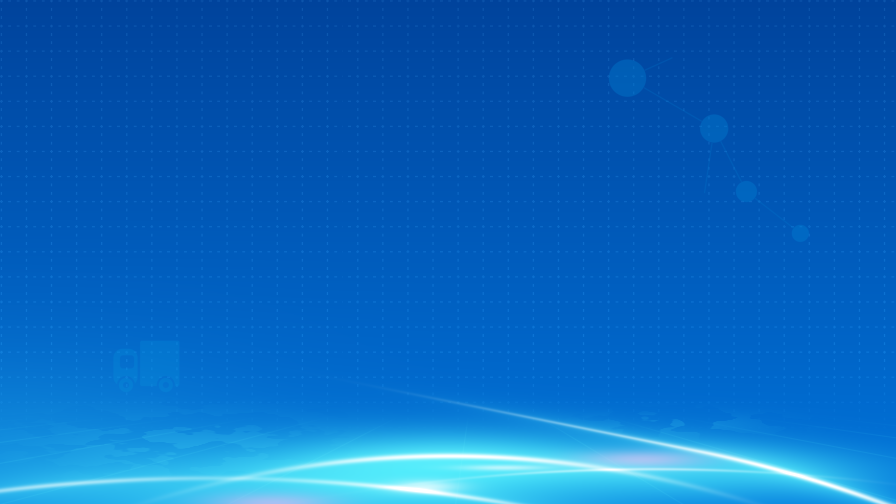
Reproduce this background procedurally as a Shadertoy shader.

```glsl
#define SKY_TOP vec3(0.0, 0.262, 0.61)
#define SKY_LOW vec3(0.0, 0.455, 0.86)
#define CYAN vec3(0.30, 0.95, 1.0)
#define PINK vec3(0.95, 0.72, 0.95)
#define ICON_TINT vec3(0.0, 0.52, 0.84)
#define CELL 0.04977
#define GRID_STRENGTH 0.075
#define ICON_STRENGTH 0.34
#define LAND_STRENGTH 0.13

float blob(vec2 p, vec2 center, vec2 radius) {
    vec2 q = (p - center) / radius;
    return exp(-dot(q, q));
}

float segment(vec2 p, vec2 a, vec2 b) {
    vec2 ab = b - a;
    return length(p - a - ab * clamp(dot(p - a, ab) / dot(ab, ab), 0.0, 1.0));
}

float box(vec2 p, vec2 center, vec2 halfSize, float corner) {
    vec2 q = abs(p - center) - halfSize + corner;
    return length(max(q, 0.0)) + min(max(q.x, q.y), 0.0) - corner;
}

float cover(float d) {
    float px = 0.75 / iResolution.y;
    return 1.0 - smoothstep(-px, px, d);
}

// Gradient noise
vec2 gradient(vec2 cell) {
    float angle = 6.2832 * fract(sin(dot(cell, vec2(127.1, 311.7))) * 4375.85);
    return vec2(cos(angle), sin(angle));
}

float noise(vec2 p) {
    vec2 i = floor(p), f = fract(p), u = f * f * (3.0 - 2.0 * f);
    vec2 e = vec2(1.0, 0.0);
    float low = mix(dot(gradient(i), f), dot(gradient(i + e), f - e), u.x);
    float high = mix(dot(gradient(i + e.yx), f - e.yx), dot(gradient(i + 1.0), f - 1.0), u.x);
    return mix(low, high, u.y);
}

// Dashed line grid; the right part is shifted a little
float grid(vec2 p) {
    float shift = 0.0027 + 0.0104 * step(0.678, p.x);
    vec2 q = vec2(p.x - shift, 1.0 - p.y - 0.0019) / CELL;
    vec2 d = abs(fract(q + 0.5) - 0.5) * CELL;
    vec2 dash = smoothstep(0.28, 0.38, abs(fract(q.yx * 3.0) - 0.5));
    vec2 line = vec2(cover(d.x - 0.0011), cover(d.y - 0.0011));
    return max(line.x * dash.x, line.y * dash.y);
}

// Discs joined by thin lines
float network(vec2 p) {
    vec3 nodes[4] = vec3[4](vec3(1.245, 0.845, 0.037), vec3(1.417, 0.745, 0.028),
                            vec3(1.481, 0.620, 0.021), vec3(1.588, 0.537, 0.017));
    float discs = 0.0;
    float wire = min(segment(p, nodes[0].xy, vec2(1.333, 0.885)),
                     segment(p, nodes[1].xy, vec2(1.398, 0.618)));
    for (int i = 0; i < 4; i++) {
        discs = max(discs, cover(length(p - nodes[i].xy) - nodes[i].z));
        if (i > 0) wire = min(wire, segment(p, nodes[i - 1].xy, nodes[i].xy));
    }
    return max(discs, 0.6 * cover(wire - 0.0012));
}

// Delivery van seen from the side
float van(vec2 p) {
    float body = box(p, vec2(0.317, 0.279), vec2(0.039, 0.045), 0.004);
    float cab = box(p, vec2(0.249, 0.271), vec2(0.024, 0.037), 0.018);
    float window = box(p, vec2(0.252, 0.282), vec2(0.014, 0.013), 0.006);
    float shape = min(body, max(cab, -window));
    for (int i = 0; i < 2; i++) {
        float wheel = length(p - vec2(0.250 + 0.079 * float(i), 0.236));
        shape = min(max(shape, 0.018 - wheel), abs(wheel - 0.010) - 0.004);
    }
    return cover(shape);
}

// Thin core and soft halo, fading along x
vec2 streak(vec2 p, float height, float slope, float width, float center, float span) {
    float d = abs(p.y - height) / sqrt(1.0 + slope * slope);
    float along = (p.x - center) / span;
    float fade = exp(-along * along);
    return fade * vec2(exp(-d * d / (width * width)), exp(-d / (width * 4.5)));
}

void mainImage(out vec4 fragColor, in vec2 fragCoord) {
    vec2 p = fragCoord / iResolution.y;
    vec3 color = mix(SKY_LOW, SKY_TOP, p.y);

    // Grid and icons
    color += GRID_STRENGTH * grid(p) * smoothstep(0.12, 0.3, p.y) * vec3(0.7, 1.0, 0.9);
    color = mix(color, ICON_TINT, ICON_STRENGTH * max(network(p), van(p)));

    // Distant land and fan of ground lines
    vec2 ground = p * vec2(9.0, 34.0);
    float land = noise(ground) + 0.5 * noise(ground * 2.3) + 0.25 * noise(ground * 5.0);
    float region = blob(p, vec2(0.36, 0.12), vec2(0.25, 0.055))
                 + blob(p, vec2(1.36, 0.16), vec2(0.16, 0.022));
    float fan = (p.x - 0.94) / max(0.25 - p.y, 0.02);
    float ray = abs(fract(fan / 1.8 + 0.58) - 0.5) * 1.8 * max(0.25 - p.y, 0.02);
    float rays = cover(ray / sqrt(1.0 + fan * fan) - 0.001) * smoothstep(0.18, 0.12, p.y);
    color += (1.0 - color) * CYAN * (LAND_STRENGTH * smoothstep(0.0, 0.08, land) * region + 0.09 * rays);

    // Horizon haze
    float haze = 0.62 * blob(p, vec2(0.70, 0.02), vec2(0.55, 0.095))
               + 0.45 * blob(p, vec2(0.92, 0.085), vec2(0.34, 0.055))
               + 0.45 * blob(p, vec2(1.46, 0.065), vec2(0.30, 0.05))
               + 0.20 * blob(p, vec2(0.0, 0.06), vec2(0.50, 0.22));
    color += (1.0 - color) * CYAN * min(haze, 0.9);
    float blush = blob(p, vec2(0.54, 0.0), vec2(0.13, 0.022))
                + blob(p, vec2(1.275, 0.088), vec2(0.13, 0.018));
    color = mix(color, PINK, 0.6 * blush);

    // Curved light trails
    float x1 = p.x - 0.89, x2 = p.x - 0.417, x3 = p.x - 1.296, bend = max(p.x - 1.389, 0.0);
    float rightArc = 0.229 - 0.2 * (p.x - 0.764) - 0.229 * bend * bend;
    vec2 light = streak(p, 0.095 - 0.255 * x1 * x1, 0.51 * x1, 0.0055, 0.91, 0.36);
    light += streak(p, rightArc, 0.2 + 0.458 * bend, 0.0055, 1.60, 0.27);
    light += 0.35 * streak(p, rightArc, 0.2, 0.003, 1.20, 0.28);
    light += 0.75 * streak(p, 0.051 - 0.143 * x2 * x2, 0.286 * x2, 0.005, 0.84, 0.26);
    light += 0.55 * streak(p, 0.051 - 0.143 * x2 * x2, 0.286 * x2, 0.005, 0.12, 0.34);
    light += 0.5 * streak(p, 0.069 - 0.13 * x3 * x3, 0.26 * x3, 0.003, 1.25, 0.30);
    light.x += 0.7 * blob(p, vec2(0.845, 0.034), vec2(0.07, 0.013))
             + 0.6 * blob(p, vec2(1.0, 0.072), vec2(0.09, 0.006));
    color += (1.0 - color) * CYAN * min(0.65 * light.y, 1.0);
    color = mix(color, vec3(1.0), clamp(light.x, 0.0, 1.0));

    fragColor = vec4(clamp(color, 0.0, 1.0), 1.0);
}
```
